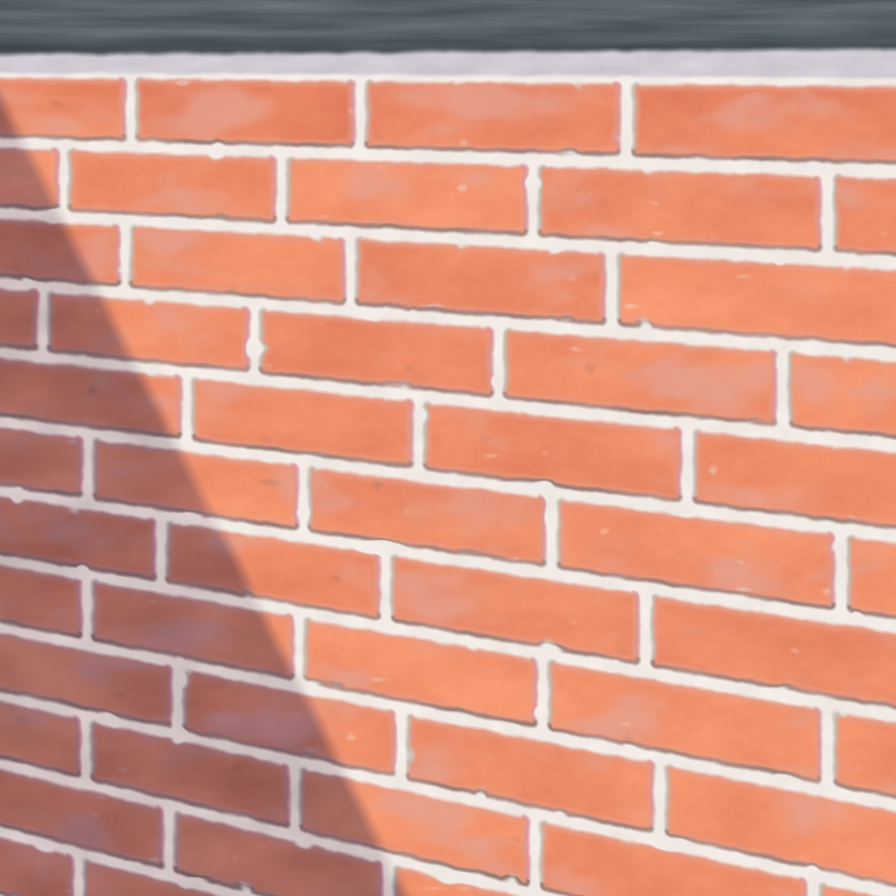
Give the GLSL for this texture, as a Shadertoy shader.

```glsl
#define BRICK_LIT vec3(0.96, 0.59, 0.44)
#define BRICK_DEEP vec3(0.88, 0.49, 0.37)
#define BRICK_DUST vec3(0.90, 0.63, 0.56)
#define MORTAR vec3(0.95, 0.92, 0.90)
#define ARRIS vec3(0.48, 0.39, 0.37)
#define SLATE vec3(0.35, 0.38, 0.41)
#define LEDGE vec3(0.82, 0.80, 0.83)
#define SHADE vec3(0.68, 0.70, 0.84)
#define COURSE_HEIGHT 0.077
#define BRICK_LENGTH 0.211
#define PERSPECTIVE 0.305
#define JOINT 0.0067

// Joint position along each course, in brick lengths
const float STAGGER[12] = float[12](0.64, 0.32, 0.62, 0.22, 0.92, 0.45,
                                    0.81, 0.45, 0.90, 0.45, 0.87, 0.42);

float hash(vec2 p) {
    return fract(sin(dot(p, vec2(127.1, 311.7))) * 43758.5);
}

vec2 gradient(vec2 cell) {
    float angle = 6.2832 * hash(cell);
    return vec2(cos(angle), sin(angle));
}

// Gradient noise, roughly -0.7 to 0.7
float noise(vec2 p) {
    vec2 i = floor(p), f = p - i;
    vec2 w = f * f * f * (f * (f * 6.0 - 15.0) + 10.0);
    vec2 e = vec2(1.0, 0.0);
    float low = mix(dot(gradient(i), f), dot(gradient(i + e.xy), f - e.xy), w.x);
    float high = mix(dot(gradient(i + e.yx), f - e.yx), dot(gradient(i + e.xx), f - e.xx), w.x);
    return mix(low, high, w.y);
}

float fbm(vec2 p) {
    float sum = 0.0, amp = 1.0;
    for (int i = 0; i < 3; i++) {
        sum += amp * noise(p);
        p = p * 2.03 + 7.3;
        amp *= 0.5;
    }
    return sum;
}

// Brick wall receding to the left; p.y runs downward
vec3 wall(vec2 p, float soft) {
    float zoom = 1.0 + PERSPECTIVE * p.x;
    vec2 size = vec2(BRICK_LENGTH * zoom * zoom, COURSE_HEIGHT * zoom);

    // Course and brick indices; lower courses are a little shorter in view
    float course = (p.y - 0.080 - 0.008 * p.x) / size.y;
    course -= 0.07 * sin(0.28 * course);
    float row = floor(course);
    float shrink = 1.035 - 0.0065 * row;
    size.x *= shrink;
    float along = p.x / (BRICK_LENGTH * zoom * shrink) - STAGGER[clamp(int(row), 0, 11)];
    vec2 id = vec2(floor(along), row);

    // Rounded brick with ragged, chipped edges
    vec2 local = (fract(vec2(along, course)) - 0.5) * size;
    float radius = 0.004;
    vec2 q = abs(local) - 0.5 * size + JOINT * zoom + radius;
    float d = length(max(q, 0.0)) + min(max(q.x, q.y), 0.0) - radius;
    d += 0.0022 * fbm(p * 38.0);
    d += 0.007 * smoothstep(0.32, 0.62, noise(p * 27.0 + 4.0));
    float brick = smoothstep(soft, -soft, d);
    float rim = smoothstep(-0.010, 0.0, d);

    // Fired clay: tone per brick, blotches, grain and dust
    float tone = 0.45 + 0.5 * hash(id + 3.0) + 0.5 * fbm(p * vec2(9.0, 16.0));
    tone -= 0.4 * smoothstep(0.2, 0.08, p.y);
    vec3 clay = mix(BRICK_DEEP, BRICK_LIT, clamp(tone, 0.0, 1.15));
    clay += 0.015 * fbm(p * vec2(55.0, 85.0));
    float dust = smoothstep(0.0, 0.55, fbm(p * vec2(7.0, 13.0) + 51.0));
    clay = mix(clay, BRICK_DUST, max(0.8 * rim, 0.75 * dust));
    clay = mix(clay, MORTAR, 0.4 * smoothstep(0.45, 0.65, noise(p * vec2(32.0, 60.0))));
    clay = mix(clay, ARRIS, 0.25 * smoothstep(0.46, 0.65, noise(p * vec2(25.0, 38.0) + 19.0)));

    // Mortar, then soft dark lower edges and colour fringes at the brick ends
    vec3 color = mix(MORTAR + 0.03 * fbm(p * 26.0), clay, brick);
    float edge = smoothstep(0.0048, 0.0, abs(d));
    float lower = step(0.0, local.y) * smoothstep(-0.005, 0.0, q.y);
    float end = smoothstep(-0.005, 0.0, q.x) * (1.0 - lower);
    float broken = 0.6 + 0.35 * noise(p * vec2(17.0, 23.0) + 8.0);
    color = mix(color, ARRIS, broken * edge * lower);
    vec3 fringe = local.x > 0.0 ? vec3(0.82, 0.50, 0.56) : vec3(0.70, 0.70, 0.65);
    color = mix(color, fringe, 0.55 * edge * end);

    // Slanting cast shadow, weaker on the mortar
    float boundary = 0.51 * (p.y - 0.11) + 0.003 * noise(p * 12.0);
    float shadow = smoothstep(0.011, -0.011, p.x - boundary);
    vec3 shade = mix(vec3(0.86, 0.83, 0.85), SHADE, brick);
    shade *= 1.0 + 0.12 * fbm(p * vec2(7.0, 12.0) + 31.0);
    return color * mix(vec3(1.0), shade, shadow);
}

void mainImage(out vec4 fragColor, in vec2 fragCoord) {
    vec2 p = fragCoord / iResolution.xy;
    p.y = 1.0 - p.y;
    float soft = max(1.0 / iResolution.y, 0.0031);
    vec3 color = wall(p, soft);

    // Pale ledge above the first course
    float wobble = 0.002 * fbm(p.xx * vec2(22.0, 9.0));
    vec3 ledge = LEDGE + 0.05 * fbm(p * vec2(16.0, 45.0));
    color = mix(ledge, color, smoothstep(-soft, soft, p.y - 0.081 - 0.006 * p.x - wobble));

    // Dark streaked coping
    vec3 slate = SLATE + 0.09 * fbm(p * vec2(5.0, 70.0));
    slate *= 1.0 - 0.2 * smoothstep(0.035, 0.055, p.y);
    float coping = p.y - 0.061 + 0.006 * p.x + wobble;
    color = mix(slate, color, smoothstep(-1.5 * soft, 1.5 * soft, coping));

    fragColor = vec4(clamp(color, 0.0, 1.0), 1.0);
}
```
